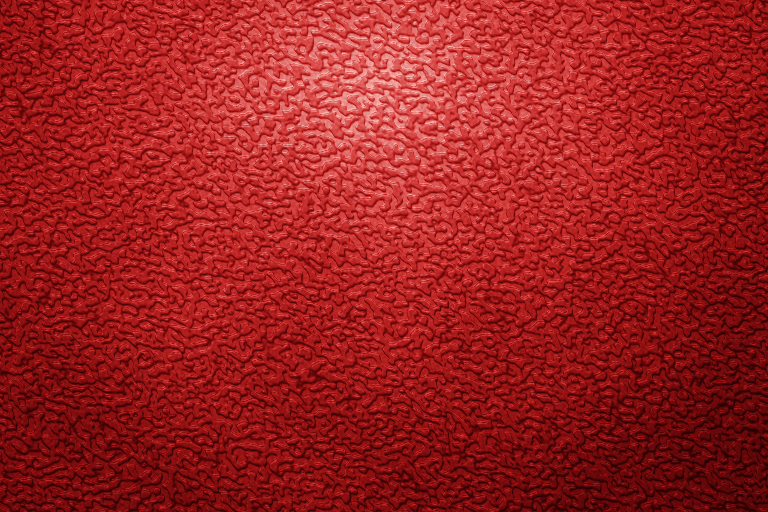
A Shadertoy shader for this texture:

```glsl
// Red embossed leather: short winding ridges under a soft light from the top centre.

float gradientDot(vec2 cell, vec2 offset) {
    vec3 h = fract(cell.xyx * vec3(0.1031, 0.1030, 0.0973));
    h += dot(h, h.yzx + 33.33);
    float angle = 6.2832 * fract((h.x + h.y) * h.z);
    return dot(vec2(cos(angle), sin(angle)), offset);
}

float gradientNoise(vec2 p) {
    vec2 i = floor(p), f = p - i;
    vec2 u = f * f * f * (f * (f * 6.0 - 15.0) + 10.0);
    vec2 e = vec2(1.0, 0.0);
    float low = mix(gradientDot(i, f), gradientDot(i + e, f - e), u.x);
    float high = mix(gradientDot(i + e.yx, f - e.yx), gradientDot(i + 1.0, f - 1.0), u.x);
    return mix(low, high, u.y);
}

mat2 rotation(float a) {
    return mat2(cos(a), -sin(a), sin(a), cos(a));
}

// Two turned noise layers of one scale; the zero line outlines the ridges.
float ridgeField(vec2 p) {
    vec2 q = rotation(-0.22) * p * vec2(62.0, 90.0);
    return 0.75 * (gradientNoise(q + 40.0) + gradientNoise(rotation(0.8) * q + 150.0));
}

float ridgeHeight(float field) {
    return smoothstep(-0.1, 0.14, field);
}

// Dark wine to pale pink; tone 0 to 1 spans the six middle stops.
vec3 leatherColor(float tone) {
    vec3 stops[8] = vec3[8](
        vec3(0.17, 0.00, 0.01), vec3(0.28, 0.02, 0.02),
        vec3(0.42, 0.03, 0.04), vec3(0.58, 0.07, 0.07),
        vec3(0.74, 0.14, 0.14), vec3(0.85, 0.28, 0.27),
        vec3(0.89, 0.47, 0.46), vec3(0.96, 0.70, 0.67));
    float x = clamp(tone * 5.0 + 1.0, 0.0, 6.99);
    int i = int(x);
    return mix(stops[i], stops[i + 1], fract(x));
}

void mainImage(out vec4 fragColor, in vec2 fragCoord) {
    vec2 uv = fragCoord / iResolution.xy;
    vec2 p = fragCoord / iResolution.y;

    // Gentle warp so the ridges change direction across the sheet
    vec2 warped = p + 0.012 * vec2(gradientNoise(p * 7.0 + 9.0), gradientNoise(p * 7.0 + 31.0));

    // Broad light, fading to the edges and most to the lower right
    vec2 fromLight = uv - vec2(0.49, 0.82);
    float falloff = length(fromLight * vec2(1.0, 0.8));
    float glow = exp(-14.0 * dot(fromLight, fromLight));
    float tone = 0.82 - 0.76 * falloff + 0.06 * glow;
    tone -= 0.12 * smoothstep(0.8, 1.5, uv.x + 0.5 * (1.0 - uv.y));
    tone += 0.1 * gradientNoise(p * 4.0 + 3.0);

    // Relief: lit upper faces, shaded lower faces, dark outlines, bright ground
    vec2 towardLight = vec2(-0.001, 0.0029);
    float field = ridgeField(warped);
    float height = ridgeHeight(field);
    float slope = ridgeHeight(ridgeField(warped - towardLight))
                - ridgeHeight(ridgeField(warped + towardLight));
    float outline = exp(-pow((field + 0.03) / 0.085, 2.0));
    tone += 0.21 * slope - 0.32 * outline;
    tone += (0.03 + 0.2 * glow) * (1.0 - height);

    // Fine matte grain, strongest on the lit faces
    float grain = gradientNoise(p * 170.0);
    tone += (0.14 + 0.16 * max(slope, 0.0)) * grain;

    fragColor = vec4(leatherColor(tone), 1.0);
}
```
